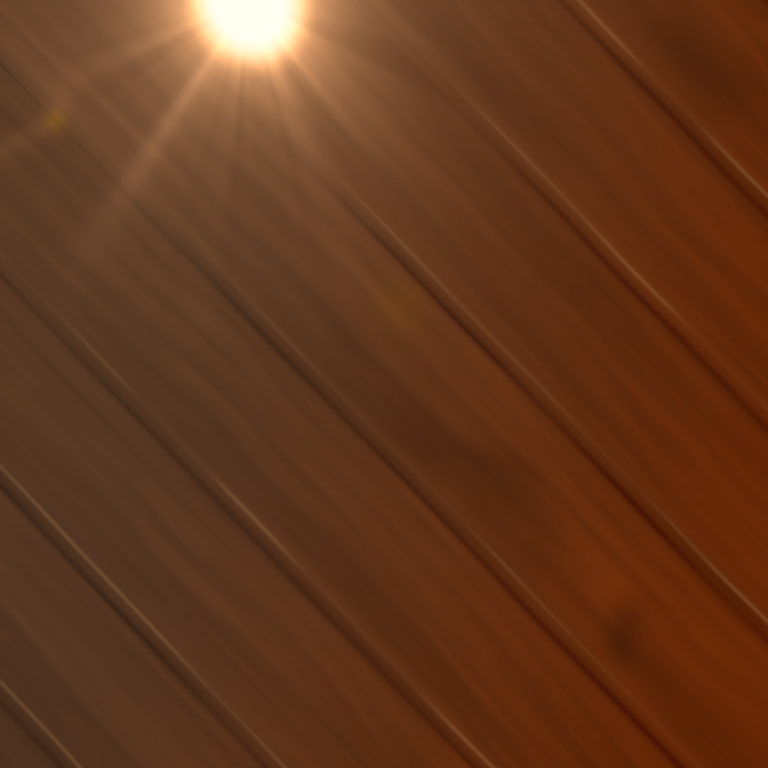
This texture is drawn by a Shadertoy shader. Its source:

```glsl
// Varnished diagonal wood planks lit by a low sun flare at the top edge.
// Planks come from a repeated diagonal coordinate, grain from stretched
// noise, and the flare from radial falloffs with noisy angular rays.

#define PLANK_STEP 0.2734
#define PLANK_START 0.0833
#define GROOVE_HALF 0.014
#define SUN_POS vec2(0.323, -0.002)
#define SUN_RADIUS 0.076
#define GRAIN_CONTRAST 0.27
#define COOL_WOOD vec3(0.315, 0.198, 0.122)
#define WARM_WOOD vec3(0.390, 0.148, 0.020)
#define EDGE_LIGHT vec3(0.56, 0.41, 0.26)
#define SUN_TINT vec3(1.0, 0.77, 0.55)

float hash(vec2 p) {
    return fract(sin(dot(p, vec2(127.1, 311.7))) * 43758.5453);
}

float noise(vec2 p) {
    vec2 i = floor(p), f = fract(p);
    f = f * f * (3.0 - 2.0 * f);
    return mix(mix(hash(i), hash(i + vec2(1, 0)), f.x),
               mix(hash(i + vec2(0, 1)), hash(i + vec2(1, 1)), f.x), f.y);
}

float fbm(vec2 p) {
    float sum = 0.0, amp = 0.53;
    for (int i = 0; i < 4; i++) {
        sum += amp * noise(p);
        p = p * 2.03 + 17.3;
        amp *= 0.5;
    }
    return sum;
}

float bell(float x, float width) {
    x /= width;
    return exp(-x * x);
}

// Soft ragged spot stretched along the grain
float grainSpot(vec2 q, vec2 center, float len, float width) {
    vec2 d = q - center;
    d += 0.06 * (vec2(noise(q * 13.0), noise(q * 13.0 + 9.0)) - 0.5);
    return bell(d.x + d.y, len) * bell(d.y - d.x, width);
}

// Brightness of the wood; across and along follow the grain
float woodGrain(float across, float along, float plank) {
    vec2 seed = vec2(plank * 7.3, plank * 3.1);
    float bend = fbm(vec2(along * 1.6, across * 5.0) + seed);
    float broad = fbm(vec2(along * 1.5, across * 14.0 + bend * 1.5) + seed);
    float fine = noise(vec2(along * 4.0, across * 75.0 + bend * 5.0) + seed);
    float figure = sin(across * 125.0 + bend * 13.0);
    float tint = hash(vec2(plank, 4.0)) - 0.5;
    return 1.0 + GRAIN_CONTRAST * (broad - 0.5) + 0.07 * (fine - 0.5)
         + 0.022 * figure * broad * 2.0 + 0.03 * tint;
}

// Pale broken bevel on the upper side and thin dark seam on the lower side
vec3 addGroove(vec3 col, float s, float along, float warm, float line, float clear) {
    float wear = smoothstep(0.2, 0.9, noise(vec2(along * 5.0, line * 5.0)));
    float gap = noise(vec2(along * 4.0 + 20.0, line * 3.0));
    float drift = 0.004 * (noise(vec2(along * 6.0, line * 9.0)) - 0.5);
    s += drift;
    float seam = bell(s - GROOVE_HALF * 0.9, 0.0065);
    float shade = bell(s - GROOVE_HALF * 0.3, 0.018);
    float bevel = bell(s + GROOVE_HALF * 0.9, 0.0042);
    col *= 1.0 - 0.07 * shade * clear;
    col = mix(col, col * mix(vec3(0.68), vec3(0.72, 0.42, 0.25), warm),
              seam * (0.35 + 0.55 * gap) * clear);
    col = mix(col, EDGE_LIGHT, bevel * (0.06 + 0.34 * wear) * clear);
    return col + 0.014 * bell(s + GROOVE_HALF * 1.2, 0.014) * SUN_TINT;
}

vec3 sunFlare(vec3 col, vec2 q) {
    vec2 d = q - SUN_POS;
    float r = length(d);
    float angle = atan(d.x, d.y + 0.0001);

    // Wide haze and tight halo
    float halo = 0.52 * exp(-max(r - 0.07, 0.0) / 0.058);
    col += SUN_TINT * (halo + 0.27 * exp(-r / 0.22));

    // Fan of soft rays plus two long streaks
    float fan = 0.6 * noise(vec2(angle * 6.0, 2.0)) + 0.4 * noise(vec2(angle * 15.0, 8.0));
    float below = smoothstep(1.5, 0.9, abs(angle));
    col += SUN_TINT * (fan - 0.45) * 0.38 * below * exp(-r / 0.15);
    float streak = bell(angle + 0.57, 0.06) * smoothstep(0.50, 0.15, r);
    streak += 0.5 * bell(angle + 1.13, 0.09) * smoothstep(0.36, 0.12, r);
    col += vec3(0.085, 0.065, 0.052) * streak * smoothstep(0.04, 0.15, r);

    // Faint lens ring and colored ghosts
    vec2 ring = q - vec2(-0.04, 0.06);
    float arc = bell(length(ring) - 0.14, 0.018) * smoothstep(0.03, 0.09, ring.y);
    col += vec3(0.055, 0.038, 0.022) * arc;
    col += vec3(0.08, 0.06, -0.03) * bell(length(q - vec2(0.072, 0.158)), 0.015);
    col += vec3(0.025, 0.02, -0.02) * bell(length(q - vec2(0.52, 0.40)), 0.035);

    // Clipped white disc, tapered downward, with a warm rim
    vec2 disc = vec2((d.x - 0.12 * d.y) * 1.18, d.y);
    float reach = length(disc);
    col += vec3(0.22, 0.17, 0.10) * smoothstep(0.11, 0.07, reach);
    float core = smoothstep(SUN_RADIUS + 0.018, SUN_RADIUS - 0.026, reach);
    return mix(col, vec3(1.0, 1.0, 0.95), core);
}

void mainImage(out vec4 fragColor, in vec2 fragCoord) {
    vec2 q = fragCoord / iResolution.xy;
    q.y = 1.0 - q.y;

    // Diagonal plank space with a slight perspective fan
    float along = q.x + q.y;
    float across = q.y - q.x;
    across -= (0.035 + 0.03 * max(across, 0.0)) * (along - 1.0) * 0.5;
    float u = (across - PLANK_START) / PLANK_STEP;
    float line = floor(u + 0.5);
    float plank = floor(u - GROOVE_HALF / PLANK_STEP);

    // Wood tone turns from dull brown to orange toward the right
    float warm = smoothstep(0.25, 1.05, q.x * 0.85 + q.y * 0.25);
    vec3 col = mix(COOL_WOOD, WARM_WOOD, warm) * woodGrain(across, along, plank);
    col *= 1.0 - 0.17 * grainSpot(q, vec2(0.59, 0.60), 0.22, 0.06);
    col *= 1.0 - 0.18 * grainSpot(q, vec2(0.81, 0.83), 0.08, 0.04);
    col *= 1.0 + 0.14 * grainSpot(q, vec2(0.77, 0.77), 0.07, 0.05);
    col *= 1.0 - 0.13 * grainSpot(q, vec2(0.92, 0.09), 0.12, 0.05);

    // Grooves wash out close to the sun
    float clear = smoothstep(0.12, 0.55, length(q - SUN_POS));
    col = addGroove(col, (u - line) * PLANK_STEP, along, warm, line, clear);
    col = sunFlare(col, q);
    fragColor = vec4(clamp(col, 0.0, 1.0), 1.0);
}
```
